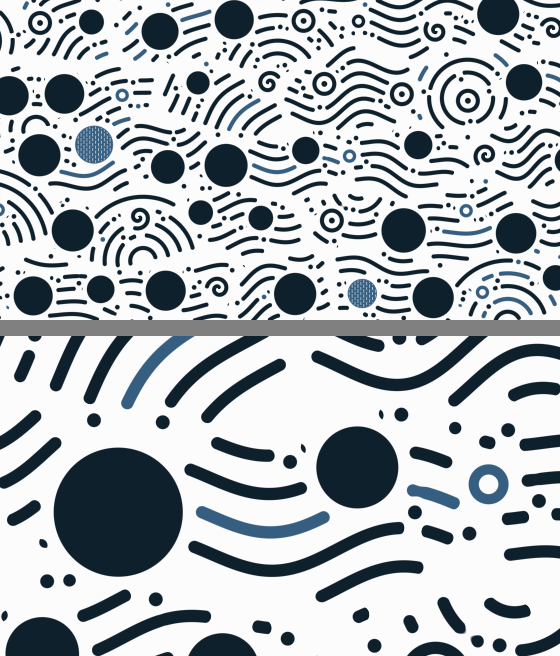
Top: the whole. Bottom: its middle third, enlarged.
Reproduce this pattern procedurally as a WebGL 2 fragment shader.

```glsl
#version 300 es
precision highp float;
// Doodle pattern: patches of wavy lines and arcs, discs, rings, spirals and dots.
// Stretched cellular noise splits the plane into patches of parallel strokes;
// a second jittered grid sets ornaments and dots, and strokes stop short of them.
uniform vec2 u_resolution;
out vec4 fragColor;

#define STROKE 0.0064                // half width of a line
#define SPACING 0.040                // distance between lines
#define PATCH_SIZE vec2(0.36, 0.20)  // grid of the line patches
#define ORNAMENT_SIZE vec2(0.205)    // grid of discs, rings and spirals
#define PATCH_GAP 0.013
#define ORNAMENT_GAP 0.020
#define DOT_RADIUS 0.0072
#define WAVE_HEIGHT 0.026
#define PAPER vec3(0.99)
#define NAVY vec3(0.055, 0.125, 0.17)
#define BLUE vec3(0.21, 0.37, 0.50)
#define PALE vec3(0.74, 0.80, 0.85)

const float TAU = 6.2831853;

vec3 hash3(vec2 id) {
  vec3 q = fract(id.xyx * vec3(0.1031, 0.1030, 0.0973));
  q += dot(q, q.yxz + 33.33);
  return fract((q.xxy + q.yzz) * q.zyx);
}

mat2 turn(float a) {
  return mat2(cos(a), sin(a), -sin(a), cos(a));
}

// Staggered grid: cell holding p, moved by whole rows and columns
vec2 cellAt(vec2 p, vec2 size, ivec2 shift) {
  float row = floor(p.y / size.y) + float(shift.y);
  return vec2(floor(p.x / size.x - 0.5 * mod(row, 2.0)) + float(shift.x), row);
}

vec2 siteOf(vec2 id, vec2 size, float jitter) {
  vec2 offset = vec2(0.5 * mod(id.y, 2.0), 0.0) + 0.5;
  return (id + offset + jitter * (hash3(id + 71.0).xy - 0.5)) * size;
}

// Nearest line of a patch: signed distance, line index and unit normal
float patchLine(vec2 r, vec2 id, out float index, out vec2 normal) {
  vec3 h = hash3(id + 13.0), g = hash3(id + 29.0);
  if (h.x < 0.33) {  // arcs around a point beside the site
    vec2 c = r - vec2(0.10 * (h.z - 0.5), (g.y < 0.5 ? -1.0 : 1.0) * mix(0.04, 0.13, h.y));
    index = max(round(length(c) / SPACING), 1.0);
    normal = c / max(length(c), 1e-4);
    return length(c) - index * SPACING;
  }
  mat2 tilt = turn((h.y - 0.5) * (g.z < 0.15 ? 2.2 : 0.6));
  vec2 q = tilt * r;
  float k = TAU / mix(0.20, 0.32, h.z), phase = k * q.x + TAU * g.x;
  float height = WAVE_HEIGHT * mix(0.5, 1.1, g.y);
  float v = q.y - height * sin(phase), slope = height * k * cos(phase);
  index = round(v / SPACING);
  normal = normalize(vec2(-slope, 1.0)) * tilt;
  return (v - index * SPACING) / sqrt(1.0 + slope * slope);
}

// Disc, ring or spiral around the origin, with its outer radius
float ornament(vec2 r, vec3 h, out float radius) {
  float len = length(r);
  if (h.x < 0.64) {
    radius = mix(0.036, 0.071, h.y);
    return len - radius;
  }
  if (h.x < 0.76) {
    radius = 0.038;
    return min(abs(len - 0.031) - STROKE, len - 0.009);
  }
  if (h.x < 0.89) {
    radius = 0.021;
    return abs(len - 0.0155) - 0.0053;
  }
  radius = 0.042;
  r = turn(TAU * h.z) * r;
  float pitch = 0.024, angle = atan(r.y, h.y < 0.5 ? -r.x : r.x) / TAU;
  float turns = max(round(len / pitch - angle), 0.0) + angle;
  float past = max(max(turns - 1.5, 0.15 - turns), 0.0) * TAU * len;
  return length(vec2(past, len - pitch * turns)) - STROKE;
}

// Length left along a line before it enters a circle
float circleCut(vec2 r, float radius, vec2 tangent) {
  float len = max(length(r), 1e-4);
  return (len - radius) / max(abs(dot(r / len, tangent)), 0.3);
}

void paint(inout vec3 color, float d, vec3 ink) {
  float soft = 0.75 / u_resolution.y;
  color = mix(ink, color, smoothstep(-soft, soft, d));
}

void main() {
  vec2 p = gl_FragCoord.xy / u_resolution.y;

  // Patch under this point
  vec2 patchId = vec2(0.0), home = vec2(0.0);
  float nearest = 1e5;
  for (int j = -2; j <= 2; j++) for (int i = -2; i <= 2; i++) {
    vec2 id = cellAt(p, PATCH_SIZE, ivec2(i, j)), s = siteOf(id, PATCH_SIZE, 0.6);
    float d = length((p - s) / PATCH_SIZE);
    if (d < nearest) { nearest = d; patchId = id; home = s; }
  }
  float index;
  vec2 normal;
  float across = patchLine(p - home, patchId, index, normal);
  vec2 foot = p - normal * across, tangent = vec2(-normal.y, normal.x);

  // Length left along the line before it reaches the patch border
  float left = 1e5;
  for (int j = -2; j <= 2; j++) for (int i = -2; i <= 2; i++) {
    vec2 s = siteOf(cellAt(p, PATCH_SIZE, ivec2(i, j)), PATCH_SIZE, 0.6);
    if (length(s - home) < 1e-4) continue;
    vec2 a = (foot - home) / PATCH_SIZE, b = (foot - s) / PATCH_SIZE;
    vec2 grad = 2.0 * (home - s) / (PATCH_SIZE * PATCH_SIZE);
    float border = (dot(b, b) - dot(a, a)) / length(grad) - PATCH_GAP;
    left = min(left, border / max(abs(dot(normalize(grad), tangent)), 0.05));
  }
  vec3 lineHash = hash3(patchId * 7.0 + index * 3.0 + 200.0);
  left -= 0.03 * lineHash.x;

  // Ornaments, each with three dots around it
  vec3 color = PAPER;
  for (int j = -1; j <= 1; j++) for (int i = -1; i <= 1; i++) {
    vec2 id = cellAt(p, ORNAMENT_SIZE, ivec2(i, j)), s = siteOf(id, ORNAMENT_SIZE, 0.36);
    vec3 h = hash3(id + 151.0);
    float radius, d = ornament(p - s, h, radius);
    bool smallRing = h.x > 0.76 && h.x < 0.89;
    paint(color, d, h.x < 0.08 || (smallRing && h.z < 0.5) ? BLUE : NAVY);
    if (h.x < 0.04) {  // pale flecks on some blue discs
      vec2 f = (p - s) * vec2(110.0, 65.0);
      f.y += 0.5 * mod(floor(f.x), 2.0);
      vec2 fleck = abs(fract(f) - 0.5) - vec2(0.13, 0.3);
      paint(color, max(max(fleck.x / 110.0, fleck.y / 65.0), d + 0.003), PALE);
    }
    left = min(left, circleCut(foot - s, radius + ORNAMENT_GAP, tangent));
    for (int k = 0; k < 3; k++) {
      vec3 g = hash3(id * 3.0 + float(k) * 17.0 + 301.0);
      float angle = TAU * (float(k) / 3.0 + 0.25 * g.x + h.z);
      vec2 c = s + (radius + 0.026 + 0.014 * g.y) * vec2(cos(angle), sin(angle));
      paint(color, length(p - c) - DOT_RADIUS, g.z < 0.08 ? BLUE : NAVY);
      left = min(left, circleCut(foot - c, DOT_RADIUS + 0.016, tangent));
    }
  }

  // Strokes with round ends
  float stroke = length(vec2(max(-left, 0.0), across)) - STROKE;
  paint(color, stroke, lineHash.y < 0.1 ? BLUE : NAVY);
  fragColor = vec4(color, 1.0);
}
```
